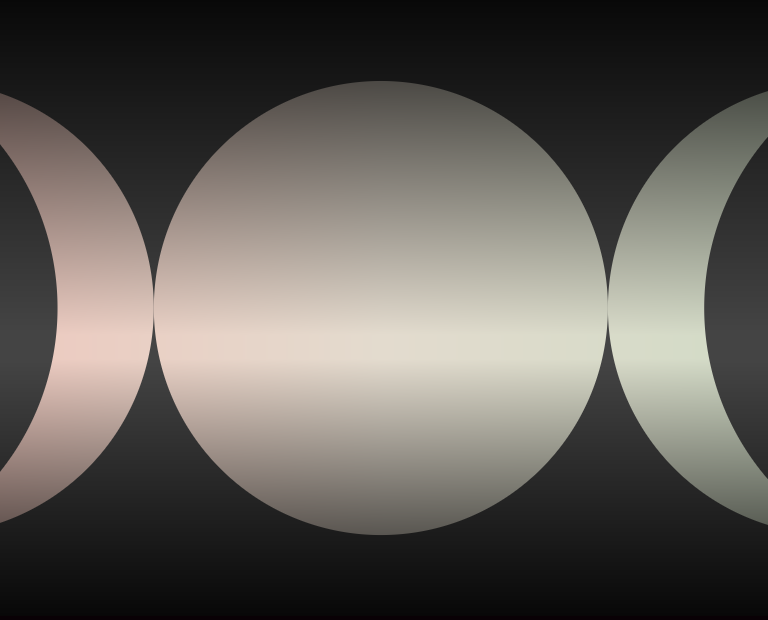
Reproduce this background procedurally as a WebGL 2 fragment shader.

```glsl
#version 300 es
precision highp float;
// A full disc between two crescents on a charcoal ground, mirrored about the disc.
// Circle distances cut the shapes; one horizontal band of light, fading to the
// top and bottom, shades the pastel shapes and the ground alike.

uniform vec2 u_resolution;
out vec4 fragColor;

float circle(vec2 p, float radius) {
    return length(p) - radius;
}

// Brightness by height: a flat bright band with linear falloff on both sides.
float bandLight(float y) {
    float fromTop = (1.0 - y) / 0.54;
    float fromBottom = (y - 0.0097) / 0.411;
    return mix(0.12, 1.0, clamp(min(fromTop, fromBottom), 0.0, 1.0));
}

// Rose to cream to sage across the canvas.
vec3 pastel(float x) {
    vec3 rose = vec3(0.929, 0.788, 0.749);
    vec3 cream = vec3(0.890, 0.859, 0.808);
    vec3 sage = vec3(0.820, 0.857, 0.776);
    return x < 0.5 ? mix(rose, cream, x * 2.0) : mix(cream, sage, x * 2.0 - 1.0);
}

void main() {
    vec2 uv = gl_FragCoord.xy / u_resolution;
    vec2 p = gl_FragCoord.xy / u_resolution.y;
    float pixel = 1.0 / u_resolution.y;

    // Mirror the plane about the centre of the disc
    vec2 q = p - vec2(0.6143, 0.5032);
    q.x = abs(q.x);

    // Disc and touching crescents
    float radius = 0.3662;
    float disc = circle(q, radius);
    float crescent = max(circle(q - vec2(2.0 * radius, 0.0), radius),
                         -circle(q - vec2(0.944, 0.0), 0.4225));
    float shape = min(disc, crescent);
    float coverage = clamp(0.5 - shape / pixel, 0.0, 1.0);

    // Shared lighting
    vec3 color = mix(vec3(0.268), pastel(uv.x), coverage) * bandLight(uv.y);

    // Thin dark strip along the lower edge
    float strip = clamp(0.5 - (uv.y - 0.0068) / pixel, 0.0, 1.0);
    color = mix(color, vec3(0.035, 0.004, 0.018), strip);

    fragColor = vec4(color, 1.0);
}
```
